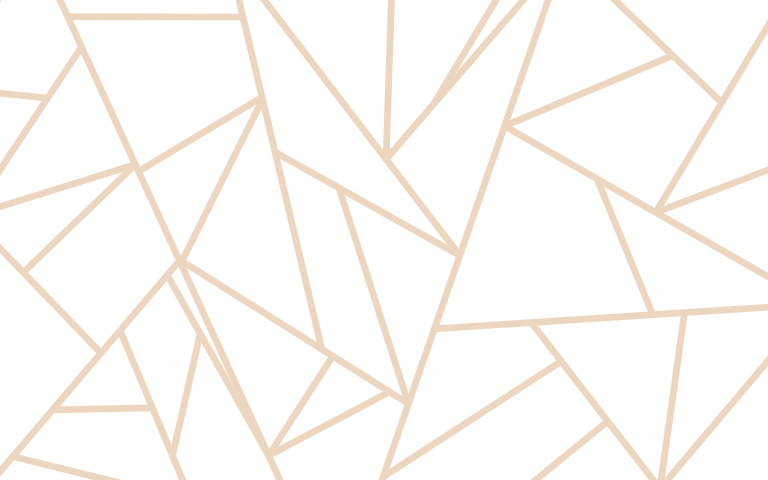
Write a Shadertoy shader that draws this pattern.

```glsl
const vec3 PAPER = vec3(1.0);
const vec3 LINE_COLOR = vec3(0.93, 0.84, 0.75);
const float LINE_WIDTH = 0.0141;   // in canvas heights
const float MARGIN = 0.1;          // cells reach past the canvas by this much
const float MIN_CELL = 0.045;      // cells below a random area in this range
const float MAX_CELL = 0.15;       // are not cut any further
const float CORNER_CUTS = 0.35;    // share of cuts that start in a corner
const float CUT_SPREAD = 0.25;     // how far a cut strays from the edge middle
const float CUT_JITTER = 0.5;      // how far a cut strays from the cell centre
const float SEED = 3.7;
const int MAX_LEVELS = 9;
const int MAX_CORNERS = 16;

// Long main cuts: start.xy, end.xy; whole canvas, left part, right part
const vec4 MAIN_CUTS[3] = vec4[3](
    vec4(-0.004, 0.0, 0.342, 1.0),
    vec4(-0.217, 0.0, -0.675, 1.0),
    vec4(0.106, 0.315, 0.8, 0.36));

float hash(float node, float channel) {
    return fract(sin(dot(vec2(node, channel), vec2(127.1, 311.7)) + SEED) * 43758.5453);
}

float cross2(vec2 a, vec2 b) {
    return a.x * b.y - a.y * b.x;
}

// Signed distance to the line a-b, positive on its left
float lineSide(vec2 p, vec2 a, vec2 b) {
    return cross2(normalize(b - a), p - a);
}

// Distance to the nearest cut of a plane split again and again into convex cells
float cutDistance(vec2 p, float halfWidth) {
    vec2 cell[MAX_CORNERS];
    vec2 kept[MAX_CORNERS];
    int corners = 4;
    float right = halfWidth + MARGIN;
    cell[0] = vec2(-right, -MARGIN);
    cell[1] = vec2(right, -MARGIN);
    cell[2] = vec2(right, 1.0 + MARGIN);
    cell[3] = vec2(-right, 1.0 + MARGIN);

    float nearest = 1e3;
    int node = 1;
    for (int level = 0; level < MAX_LEVELS; level++) {
        // Measure the cell and find its longest edge
        float id = float(node);
        float area = 0.0, longest = 0.0;
        vec2 centre = vec2(0.0), edgeA = cell[0], edgeB = cell[1];
        for (int i = 0; i < corners; i++) {
            vec2 a = cell[i], b = cell[(i + 1) % corners];
            area += 0.5 * cross2(a, b);
            centre += a / float(corners);
            if (distance(a, b) > longest) {
                longest = distance(a, b);
                edgeA = a;
                edgeB = b;
            }
        }

        // Choose the cut
        vec2 start, end;
        if (node < 4) {
            start = MAIN_CUTS[node - 1].xy;
            end = MAIN_CUTS[node - 1].zw;
        } else {
            if (area < mix(MIN_CELL, MAX_CELL, hash(id, 0.0))) break;
            start = mix(edgeA, edgeB, 0.5 + CUT_SPREAD * (2.0 * hash(id, 1.0) - 1.0));
            vec2 jitter = vec2(hash(id, 2.0), hash(id, 3.0)) - 0.5;
            end = centre + CUT_JITTER * sqrt(area) * jitter;
            if (hash(id, 4.0) < CORNER_CUTS) {
                float farthest = 0.0;
                for (int i = 0; i < corners; i++) {
                    float reach = lineSide(cell[i], edgeA, edgeB);
                    if (reach > farthest) {
                        farthest = reach;
                        end = cell[i];
                    }
                }
            }
        }

        // Keep the half that holds the point
        float here = lineSide(p, start, end);
        nearest = min(nearest, abs(here));
        float facing = here < 0.0 ? -1.0 : 1.0;
        int count = 0;
        for (int i = 0; i < corners; i++) {
            vec2 a = cell[i], b = cell[(i + 1) % corners];
            float sa = facing * lineSide(a, start, end);
            float sb = facing * lineSide(b, start, end);
            if (abs(sa) < 1e-4) sa = 0.0;
            if (abs(sb) < 1e-4) sb = 0.0;
            if (sa >= 0.0 && count < MAX_CORNERS) kept[count++] = a;
            if (sa * sb < 0.0 && count < MAX_CORNERS) kept[count++] = mix(a, b, sa / (sa - sb));
        }
        if (count < 3) break;
        for (int i = 0; i < count; i++) cell[i] = kept[i];
        corners = count;
        node = 2 * node + (here < 0.0 ? 1 : 0);
    }
    return nearest;
}

void mainImage(out vec4 fragColor, in vec2 fragCoord) {
    float pixel = 1.0 / iResolution.y;
    float halfWidth = 0.5 * iResolution.x * pixel;
    vec2 p = fragCoord * pixel - vec2(halfWidth, 0.0);

    float edge = cutDistance(p, halfWidth) - 0.5 * LINE_WIDTH;
    float ink = clamp(0.5 - edge / pixel, 0.0, 1.0);
    fragColor = vec4(mix(PAPER, LINE_COLOR, ink), 1.0);
}
```
